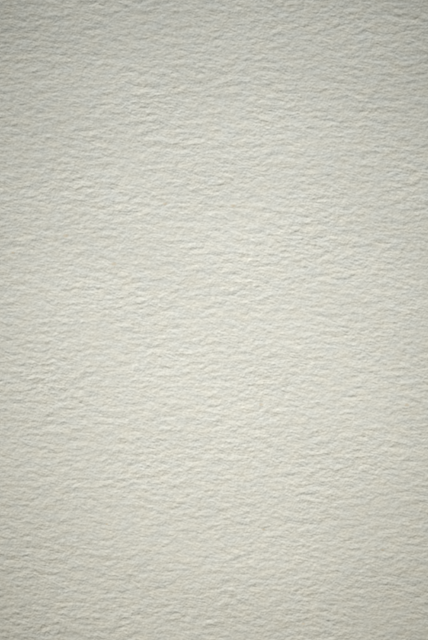
A WebGL 1 fragment shader for this texture:

```glsl
precision highp float;
// Cold-pressed watercolour paper: a height field of stretched gradient noise
// is lit from above, so short horizontal wrinkles get bright tops and thin
// shadows. A soft vignette, fibre grain and rare rust flecks finish it.
uniform vec2 u_resolution;

#define PAPER_COLOR vec3(0.858, 0.855, 0.811)
#define FLECK_COLOR vec3(0.72, 0.62, 0.47)
#define GLOW_CENTER vec2(0.51, 0.46)
#define VIGNETTE vec2(0.084, 0.120)
#define WRINKLE_FREQ vec2(42.0, 98.0)
#define RELIEF 0.125
#define LIGHT_STEP vec2(-0.0010, 0.0026)
#define GRAIN 0.055
#define MOTTLE 0.020
#define FLECK_CELLS 26.0
#define FLECK_CHANCE 0.025

vec2 hash2(vec2 cell) {
  vec3 q = fract(cell.xyx * vec3(0.1031, 0.1030, 0.0973));
  q += dot(q, q.yzx + 33.33);
  return fract((q.xx + q.yz) * q.zy);
}

float cornerSlope(vec2 cell, vec2 offset) {
  return dot(hash2(cell) * 2.0 - 1.0, offset);
}

float gradientNoise(vec2 p) {
  vec2 i = floor(p);
  vec2 f = p - i;
  vec2 u = f * f * f * (f * (f * 6.0 - 15.0) + 10.0);
  vec2 e = vec2(1.0, 0.0);
  float low = mix(cornerSlope(i, f), cornerSlope(i + e, f - e), u.x);
  float high = mix(cornerSlope(i + e.yx, f - e.yx),
                   cornerSlope(i + e.xx, f - e.xx), u.x);
  return mix(low, high, u.y);
}

// Paper surface: wrinkles whose octaves are tilted alternately
float paperHeight(vec2 p) {
  p.y += 0.004 * gradientNoise(p * 17.0 + 5.0);
  float height = 0.0;
  float amplitude = 1.0;
  float tilt = 0.08;
  vec2 freq = WRINKLE_FREQ;
  for (int octave = 0; octave < 4; octave++) {
    vec2 q = vec2(p.x, p.y + tilt * p.x);
    height += amplitude * gradientNoise(q * freq + 19.7 * float(octave));
    freq *= vec2(1.85, 1.6);
    amplitude *= 0.68;
    tilt *= -1.3;
  }
  return height;
}

// Small soft specks, at most one in each grid cell
float fleckMask(vec2 p) {
  vec2 q = p * FLECK_CELLS;
  vec2 cell = floor(q);
  vec2 center = 0.25 + 0.5 * hash2(cell + 71.0);
  vec2 rnd = hash2(cell + 137.0);
  float radius = mix(0.07, 0.15, rnd.y);
  float d = length((q - cell - center) * vec2(0.8, 1.2));
  return step(rnd.x, FLECK_CHANCE) * (1.0 - smoothstep(0.1 * radius, radius, d));
}

void main() {
  vec2 uv = gl_FragCoord.xy / u_resolution;
  vec2 p = gl_FragCoord.xy / u_resolution.y;

  // Broad light falling off towards the edges
  vec2 away = (uv - GLOW_CENTER) * 2.0;
  float falloff = dot(VIGNETTE, away * away);

  // Relief light: slopes facing up shine, deep ones darken more
  float slope = paperHeight(p) - paperHeight(p + LIGHT_STEP);
  slope -= 0.25 * slope * slope;
  float patches = 1.0 + 0.5 * gradientNoise(p * 9.0 + 40.0);
  float shade = RELIEF * slope * patches;

  // Fibre grain and large, faint mottling
  shade += GRAIN * gradientNoise(p * vec2(200.0, 290.0) + 11.0);
  shade += MOTTLE * gradientNoise(p * vec2(6.0, 12.0) + 3.0);

  vec3 color = PAPER_COLOR + shade - falloff;

  // Warm stains in the hollows, cooler tone towards the top
  float warmth = gradientNoise(p * vec2(38.0, 60.0) + 23.0);
  color += vec3(0.014, 0.002, -0.016) * warmth;
  color += vec3(-0.008, 0.0, 0.012) * (uv.y - 0.5);
  color = mix(color, FLECK_COLOR, 0.3 * fleckMask(p));

  gl_FragColor = vec4(clamp(color, 0.0, 1.0), 1.0);
}
```
